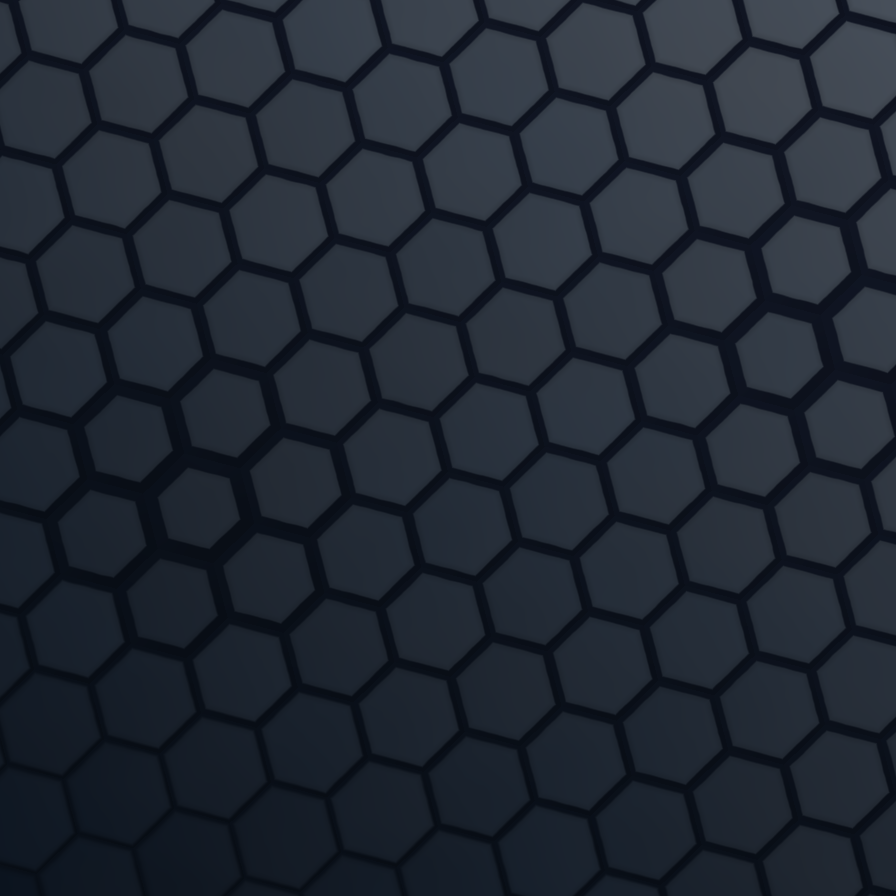
Write a WebGL 1 fragment shader that draws this pattern.

```glsl
precision highp float;
// Tilted honeycomb of dark slate tiles with uneven grooves under soft corner light.

uniform vec2 u_resolution;

const float SPACING = 0.1117;              // distance between tile centres
const float TILT = 0.258;                  // angle of the tile rows
const float SQUEEZE = 0.982;               // slight flattening across the rows
const vec2 ANCHOR = vec2(0.4974, 0.7018);  // centre of one tile
const vec2 PERIOD = vec2(1.0, 1.7320508);
const vec2 SHADOW_DIR = vec2(0.5, -0.866);

vec2 canvasToGrid(vec2 p) {
  vec2 axis = vec2(cos(TILT), sin(TILT));
  vec2 d = (p - ANCHOR) / SPACING;
  return vec2(dot(d, axis), dot(d, vec2(-axis.y, axis.x)) / SQUEEZE);
}

vec2 gridToCanvas(vec2 g) {
  vec2 axis = vec2(cos(TILT), sin(TILT));
  g.y *= SQUEEZE;
  return ANCHOR + SPACING * (g.x * axis + g.y * vec2(-axis.y, axis.x));
}

// Nearest of two interleaved rectangular lattices.
vec2 hexCentre(vec2 g) {
  vec2 a = floor(g / PERIOD + 0.5) * PERIOD;
  vec2 b = (floor(g / PERIOD) + 0.5) * PERIOD;
  return dot(g - a, g - a) < dot(g - b, g - b) ? a : b;
}

// Distance from the centre measured along the nearest side normal.
float hexRadius(vec2 p) {
  p = abs(p);
  return max(p.x, dot(p, vec2(0.5, 0.8660254)));
}

float hash(vec2 p) {
  return fract(sin(dot(p, vec2(127.1, 311.7))) * 4375.5);
}

float layeredSines(vec2 p) {
  float sum = 0.0;
  float weight = 0.5;
  for (int i = 0; i < 4; i++) {
    sum += weight * sin(p.x + 1.7 * sin(p.y)) * cos(0.8 * p.y);
    p = mat2(1.6, 1.2, -1.2, 1.6) * p + 2.3;
    weight *= 0.5;
  }
  return sum;
}

float blob(vec2 p, vec2 centre, float radius) {
  vec2 d = (p - centre) / radius;
  return exp(-dot(d, d));
}

// Half the gap between tiles, wider around two shrunken patches.
float grooveHalfWidth(vec2 p, float dimCorner) {
  float width = 0.054 - 0.024 * dimCorner;
  width += 0.076 * blob(p, vec2(0.205, 0.44), 0.14);
  width += 0.062 * blob(p, vec2(0.93, 0.62), 0.15);
  return width;
}

// Light grows towards the upper right.
float lightLevel(vec2 p) {
  return 0.048 + 0.07 * p.x + 0.14 * p.y + 0.018 * p.x * p.y;
}

vec3 faceColor(vec2 p, vec2 local, float variation) {
  float level = lightLevel(p) + 0.010 * (variation - 0.5);
  level += 0.012 * dot(local, SHADOW_DIR);
  level += 0.004 * layeredSines(p * 21.0);
  float warmth = 0.005 * layeredSines(p * 9.0 + 4.0);
  return vec3(level + warmth, level + 0.031, level + 0.073 - warmth);
}

vec3 grooveColor(vec2 p, vec2 local) {
  vec3 base = mix(vec3(0.034, 0.058, 0.092), vec3(0.062, 0.082, 0.135),
                  smoothstep(0.07, 0.25, lightLevel(p)));
  float side = dot(normalize(local + 0.0001), SHADOW_DIR);
  return base * (1.0 - 0.14 * smoothstep(-0.4, 0.8, side));
}

void main() {
  vec2 uv = gl_FragCoord.xy / u_resolution;
  float pixel = 1.0 / (u_resolution.y * SPACING);

  // Tile lookup, with one groove width chosen per tile
  vec2 grid = canvasToGrid(uv);
  vec2 centre = hexCentre(grid);
  vec2 local = grid - centre;
  vec2 tile = gridToCanvas(centre);
  float dimCorner = 1.0 - smoothstep(0.1, 0.5, 0.4 * tile.x + tile.y);

  // Slightly worn outline
  float wear = 0.005 * layeredSines(grid * 13.0);
  float edge = hexRadius(local) - 0.5 + grooveHalfWidth(tile, dimCorner) + wear;
  float softness = max(pixel, 0.012 + 0.012 * dimCorner);
  float groove = smoothstep(-softness, softness, edge);

  // Tile face with a narrow contact shade beside the groove
  vec3 face = faceColor(uv, local, hash(floor(centre * 2.0 + 0.5)));
  face *= 1.0 - 0.10 * smoothstep(-0.07, 0.0, edge);
  vec3 color = mix(face, grooveColor(uv, local), groove);
  gl_FragColor = vec4(color, 1.0);
}
```
